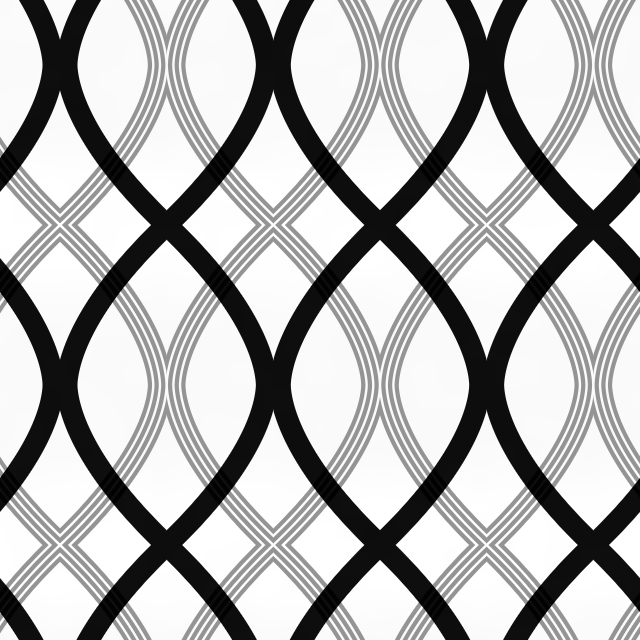
A WebGL 1 fragment shader for this pattern:

```glsl
precision highp float;
// Two interlaced ogee trellises on pale paper: solid black bands over bands of
// four fine grey lines, shifted by half a cell. Each point is folded into one
// quarter cell, where a power curve gives the distance to the nearest strand.
uniform vec2 u_resolution;

const vec2 REPEATS = vec2(3.0, 2.0);
const vec2 JUNCTION = vec2(0.09375, 0.3984);  // where two black strands touch
const float WAIST = 0.0105;                   // strand offset at the junction
const float BEND = 1.68;                      // exponent of the strand curve
const float BAND_HALF = 0.0168;
const float LINE_PITCH = 0.0104;
const float LINE_HALF = 0.0033;

const float INK = 0.052;
const float INK_OVERLAP = 0.008;
const float GREY = 0.58;

float hash(vec2 p) {
  vec3 q = fract(vec3(p.xyx) * 0.1031);
  q += dot(q, q.yzx + 33.33);
  return fract((q.x + q.y) * q.z);
}

// Value noise that wraps after "period" cells
float wrapNoise(vec2 uv, float period) {
  vec2 p = uv * period;
  vec2 i = floor(p);
  vec2 f = fract(p);
  f = f * f * (3.0 - 2.0 * f);
  vec2 a = mod(i, period);
  vec2 b = mod(i + 1.0, period);
  return mix(mix(hash(a), hash(vec2(b.x, a.y)), f.x),
             mix(hash(vec2(a.x, b.y)), hash(b), f.x), f.y);
}

// Mirror into a quarter cell with the junction at its corner
vec2 foldCell(vec2 uv, vec2 origin) {
  vec2 cell = fract((uv - origin) * REPEATS + 0.5) - 0.5;
  return abs(cell) / REPEATS;
}

// Distance to the strand from the junction to the opposite corner
float strandDistance(vec2 q) {
  vec2 size = 0.5 / REPEATS;
  float t = q.y / size.y;
  float reach = size.x - WAIST;
  float center = WAIST + reach * pow(t, BEND);
  float slope = reach * BEND * pow(t, BEND - 1.0) / size.y;
  return abs(q.x - center) / sqrt(1.0 + slope * slope);
}

// Smooth coverage of a signed distance
float cover(float signedDistance, float pixel) {
  return clamp(0.5 - signedDistance / pixel, 0.0, 1.0);
}

// Two lines on each side of the strand center
float fineLines(float d, float pixel) {
  float line = abs(mod(d, LINE_PITCH) - 0.5 * LINE_PITCH) - LINE_HALF;
  return cover(line, pixel) * step(d, 2.0 * LINE_PITCH);
}

void main() {
  vec2 uv = gl_FragCoord.xy / u_resolution;
  float pixel = 1.0 / min(u_resolution.x, u_resolution.y);

  vec2 blackCell = foldCell(uv, JUNCTION);
  vec2 greyCell = foldCell(uv, JUNCTION + vec2(0.5 / REPEATS.x, 0.0));
  float black = cover(strandDistance(blackCell) - BAND_HALF, pixel);
  float lines = fineLines(strandDistance(greyCell), pixel);

  // Paper, brighter near the crossings and faintly mottled
  float height = blackCell.y * 2.0 * REPEATS.y;
  float mottle = wrapNoise(uv, 24.0) - 0.5;
  float paper = mix(0.982, 0.998, smoothstep(0.35, 0.8, height)) + 0.006 * mottle;

  // Grey lines on paper, darker lines where they pass through the ink
  float ground = mix(paper, GREY, lines);
  float ink = mix(INK + 0.008 * mottle, INK_OVERLAP, lines);
  gl_FragColor = vec4(vec3(mix(ground, ink, black)), 1.0);
}
```
